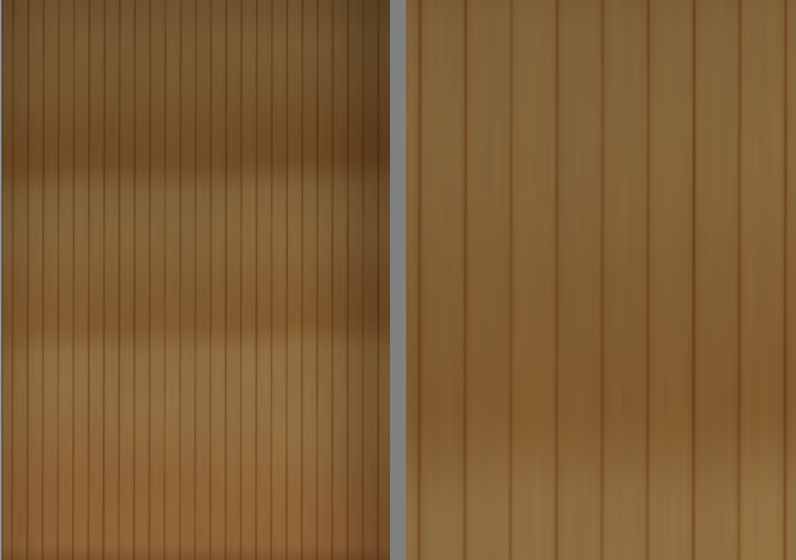
Left: the whole. Right: its middle third, enlarged.
Reproduce this texture procedurally as a Shadertoy shader.

```glsl
const float PITCH = 0.0391;          // plank width, gives 25 grooves across
const float FIRST_GROOVE = 0.0308;   // at the bottom edge
const float LEAN = 0.0034;           // sideways drift from bottom to top
const float GROOVE_WIDTH = 0.0036;
const float GROOVE_DEPTH = 0.80;
const float BORDER_WIDTH = 0.0038;
const float PLANK_VARIATION = 0.025;
const float GRAIN_STRENGTH = 0.034;
const vec3 TOP_WOOD = vec3(0.462, 0.354, 0.202);
const vec3 LOW_WOOD = vec3(0.562, 0.436, 0.258);
const vec3 BAND_TINT = vec3(0.905, 0.815, 0.690);
const vec3 WARM_TINT = vec3(0.995, 0.900, 0.850);
const vec3 GROOVE_TINT = vec3(0.845, 0.700, 0.560);
const vec3 BORDER_GREY = vec3(0.610, 0.610, 0.620);

float hash(vec2 p) {
    vec3 q = fract(vec3(p.xyx) * 0.1031);
    q += dot(q, q.yzx + 33.33);
    return fract((q.x + q.y) * q.z);
}

float noise(vec2 p) {
    vec2 cell = floor(p);
    vec2 f = fract(p);
    f = f * f * (3.0 - 2.0 * f);
    float low = mix(hash(cell), hash(cell + vec2(1, 0)), f.x);
    float high = mix(hash(cell + vec2(0, 1)), hash(cell + vec2(1, 1)), f.x);
    return mix(low, high, f.y);
}

// Shade that deepens slowly downward and ends in a shorter soft edge
float shadowBand(float depth, float edge, float reach) {
    float fadeIn = smoothstep(edge - reach, edge, depth);
    return fadeIn * (1.0 - smoothstep(edge - 0.015, edge + 0.055, depth));
}

vec3 woodTone(vec2 uv, float plank) {
    float depth = 1.0 - uv.y;
    float ragged = (hash(vec2(plank + 40.0, 7.0)) - 0.5) * 0.008;
    float bow = 0.014 * (uv.x - 0.4);
    vec3 tone = mix(TOP_WOOD, LOW_WOOD, smoothstep(0.05, 0.72, depth));

    // Two stacked shadow bands, stronger toward the right
    float band = shadowBand(depth + bow + ragged, 0.298, 0.22);
    band = max(band, 0.85 * shadowBand(depth + bow + ragged, 0.588, 0.20));
    tone *= mix(vec3(1.0), BAND_TINT, band * mix(0.9, 1.1, uv.x));

    // Reddish lower part, rising gradually and reaching higher on the left
    float start = 0.69 + 0.06 * uv.x + 0.06 * (noise(vec2(uv.x * 5.0, 3.0)) - 0.5);
    tone *= mix(vec3(1.0), WARM_TINT, smoothstep(start, start + 0.19, depth + ragged));
    return tone;
}

// Darkening toward the outer edges
vec3 edgeShade(vec2 uv) {
    float side = 0.22 * smoothstep(0.76, 1.0, uv.x);
    side += 0.11 * (1.0 - smoothstep(0.0, 0.14, uv.x));
    float ends = 0.08 * smoothstep(0.92, 1.0, uv.y);
    ends += 0.12 * (1.0 - smoothstep(0.0, 0.03, uv.y));
    return pow(vec3((1.0 - side) * (1.0 - ends)), vec3(0.85, 1.05, 1.25));
}

void mainImage(out vec4 fragColor, in vec2 fragCoord) {
    vec2 uv = fragCoord / iResolution.xy;
    float pixel = 1.0 / iResolution.x;

    // Plank index and distance to the nearest groove
    float across = (uv.x - FIRST_GROOVE - LEAN * uv.y * (1.0 - 0.6 * uv.x)) / PITCH;
    float plank = floor(across);
    float grooveId = floor(across + 0.5);
    float grooveDist = abs(across - grooveId) * PITCH;

    vec3 color = woodTone(uv, plank);

    // Plank tone, fine fibres and broad blotches
    float grain = noise(uv * vec2(310.0, 14.0)) - 0.5;
    grain += 0.6 * (noise(uv * vec2(150.0, 42.0) + 19.0) - 0.5);
    grain += 0.9 * (noise(uv * vec2(9.0, 12.0) + 5.0) - 0.5);
    color *= 1.0 + GRAIN_STRENGTH * grain;
    color *= 1.0 + PLANK_VARIATION * (hash(vec2(plank + 40.0, 2.0)) - 0.5);

    // Reddish grooves, worn unevenly along their length
    float core = 1.0 - smoothstep(0.0, GROOVE_WIDTH * 0.5 + pixel, grooveDist);
    float halo = 0.20 * (1.0 - smoothstep(0.0, GROOVE_WIDTH * 2.2, grooveDist));
    float wear = 0.75 + 0.25 * hash(vec2(grooveId + 40.0, 11.0));
    wear *= 0.8 + 0.4 * noise(vec2(grooveId * 3.7 + 80.0, uv.y * 9.0));
    float groove = clamp(GROOVE_DEPTH * wear * (core + halo), 0.0, 1.0);
    color *= mix(vec3(1.0), GROOVE_TINT, groove);

    color *= edgeShade(uv);

    // Pale strip on the left with a thin shadow beside it
    float stripShadow = 1.0 - smoothstep(BORDER_WIDTH, BORDER_WIDTH + 0.006, uv.x);
    color *= 1.0 - 0.3 * stripShadow;
    float strip = 1.0 - smoothstep(-0.5 * pixel, 0.5 * pixel, uv.x - BORDER_WIDTH);
    color = mix(color, BORDER_GREY, strip);

    fragColor = vec4(color, 1.0);
}
```
